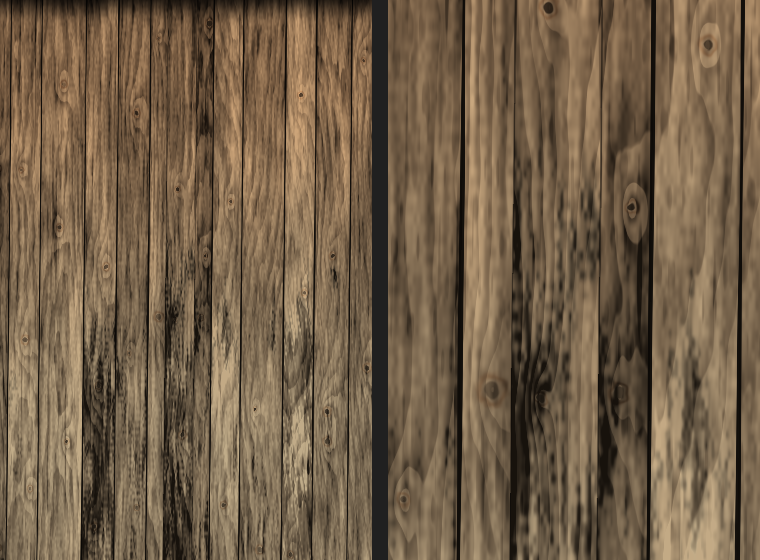
Left, the full canvas; right, a detail of the centre.
A Shadertoy shader for this texture:

```glsl
// Weathered wall of upright boards, brown at the top and grey with dark stains below.
// Each board gets contour-line grain from stretched noise, bent around scattered knots,
// then fibres, cracks, stains, dark seams and a shadow along the top.

const int SEAMS = 12;
const float EDGE[12] = float[12](0.024, 0.107, 0.226, 0.313, 0.399, 0.445,
                                 0.523, 0.569, 0.649, 0.763, 0.845, 0.940);
const float TONE[13] = float[13](0.52, 0.61, 0.59, 0.60, 0.53, 0.56, 0.53,
                                 0.40, 0.68, 0.56, 0.78, 0.60, 0.60);
const float STAIN[13] = float[13](0.0, 0.2, 0.1, 0.85, 0.55, 0.15, 1.0,
                                  0.5, 0.4, 0.4, 0.95, 0.25, 0.2);
const float SLANT = 0.015;          // sideways lean of the boards over the height
const float SEAM_WIDTH = 0.0018;    // half width of an open gap
const float FAINT_WIDTH = 0.0007;   // half width of a tight joint
const int KNOTS = 4;                // knot slots per board
const float KNOT_CHANCE = 0.78;
const float RING_COUNT = 8.0;
const float RING_SLOPE = 38.0;      // rings across the canvas where the grain is straight
const vec3 DARK = vec3(0.09, 0.07, 0.05);
const vec3 MIDDLE = vec3(0.43, 0.365, 0.29);
const vec3 PALE = vec3(0.76, 0.675, 0.55);
const vec3 WARM = vec3(1.06, 0.95, 0.85);
const vec3 COOL = vec3(0.99, 1.00, 0.98);

float hash(vec2 p) {
    return fract(sin(dot(p, vec2(127.1, 311.7))) * 43758.5453);
}

float noise(vec2 p) {
    vec2 i = floor(p), f = fract(p);
    f = f * f * (3.0 - 2.0 * f);
    return mix(mix(hash(i), hash(i + vec2(1, 0)), f.x),
               mix(hash(i + vec2(0, 1)), hash(i + vec2(1, 1)), f.x), f.y);
}

float fbm(vec2 p) {
    float sum = 0.0, amp = 0.53;
    for (int i = 0; i < 4; i++) {
        sum += amp * noise(p);
        p = p * 2.03 + 17.3;
        amp *= 0.5;
    }
    return sum;
}

void mainImage(out vec4 fragColor, in vec2 fragCoord) {
    float px = 1.0 / iResolution.x;
    float height = iResolution.y * px;
    vec2 p = fragCoord * px;
    float v = p.y / height;
    float side = abs(p.x - 0.5) * 2.0;
    p.x -= SLANT * (v - 0.5) + 0.001 * (noise(vec2(p.y * 7.0, 3.0)) - 0.5);

    // Find the board and its seams, whose gaps open and close along the height
    int board = 0;
    float left = -0.06, right = 1.04, seam = 0.0, edgeDist = 1.0;
    for (int i = 0; i < SEAMS; i++) {
        float d = abs(p.x - EDGE[i]);
        bool faint = i == 5 || i == 6;
        float open = 0.6 + 0.75 * noise(vec2(p.y * 6.0, float(i) * 9.0));
        float w = (faint ? FAINT_WIDTH : SEAM_WIDTH) * open;
        float line = 1.0 - smoothstep(w - 0.5 * px, w + 0.5 * px, d);
        seam = max(seam, line * (faint ? 0.5 : 1.0));
        edgeDist = min(edgeDist, d);
        if (p.x >= EDGE[i]) { board = i + 1; left = EDGE[i]; }
        else right = min(right, EDGE[i]);
    }
    float id = float(board);
    vec2 q = p + vec2(id * 3.71, id * 5.13);

    // Knots: rings that bend the grain, with a dark heart and a rim
    float bend = 0.0, heart = 0.0, rim = 0.0;
    for (int k = 0; k < KNOTS; k++) {
        vec2 key = vec2(id + 1.0, float(k) + 20.0);
        if (hash(key) > KNOT_CHANCE) continue;
        vec2 centre = vec2(mix(left, right, 0.25 + 0.5 * hash(key + 31.0)),
                           (float(k) + hash(key + 57.0)) / float(KNOTS) * height);
        float radius = mix(0.004, 0.009, hash(key + 83.0));
        vec2 o = p - centre;
        float d = length(o * vec2(1.0, 0.9)) + 0.003 * (noise(q * 180.0) - 0.5);
        bend += 3.0 * exp(-length(o * vec2(1.0, 0.4)) / (radius * 2.4));
        float depth = mix(0.4, 1.0, hash(key + 91.0));
        heart += depth * (1.0 - smoothstep(radius * 0.55, radius * 0.85, d));
        float r = (d - radius * 1.25) / (radius * 0.3);
        rim += exp(-r * r);
    }

    // Growth rings: contours of stretched noise with a slow rise and a sharp dark edge
    float field = RING_COUNT * noise(q * vec2(10.0, 1.5)) + q.x * RING_SLOPE
                + 0.8 * noise(q * vec2(28.0, 6.0)) + bend
                + 0.35 * noise(q * vec2(150.0, 22.0));
    float spread = min(fwidth(field), 1.0);
    float t = fract(field);
    float rings = 0.45 - smoothstep(0.25, 0.9, t) * (1.0 - smoothstep(1.0 - max(spread, 0.08), 1.0, t));
    rings *= 1.0 - smoothstep(0.35, 0.8, spread);
    rings *= 0.35 + 1.1 * noise(q * vec2(14.0, 4.0) + 9.0);

    // Fibres, short pores, worn patches and cracks
    float fibre = noise(q * vec2(210.0, 9.0)) + 0.7 * noise(q * vec2(120.0, 16.0)) - 0.85;
    float pores = smoothstep(0.62, 0.85, noise(q * vec2(260.0, 30.0) + 5.0));
    float wear = fbm(q * vec2(19.0, 3.2)) - 0.5;
    float speckle = noise(q * vec2(330.0, 110.0)) - 0.5;
    float crack = smoothstep(0.84, 0.92, noise(q * vec2(170.0, 4.5)));

    // Tone of the board by height, then the details
    float tone = TONE[board] + 0.12 - 0.16 * smoothstep(0.55, 1.0, v)
               - 0.06 * (1.0 - smoothstep(0.0, 0.35, v));
    tone += 0.66 * wear + 0.22 * rings + 0.24 * fibre + 0.14 * speckle;
    tone -= 0.22 * crack + 0.13 * pores + 0.10 * rim;

    // Dark weather stains on the lower part, ragged along the fibres
    float low = STAIN[board] * (1.0 - smoothstep(0.25, 0.68, v));
    float stain = smoothstep(0.38, 0.74, low * 0.72
                + 1.1 * (fbm(q * vec2(24.0, 5.0) + 40.0) - 0.5) - 0.26 * fibre - 0.2 * speckle);
    tone -= 0.36 * stain;
    tone -= 0.12 * exp(-edgeDist / 0.003) + 0.06 * side * side;
    tone = clamp(mix(tone, 0.05, clamp(heart, 0.0, 1.0) * 0.85), 0.0, 1.0);

    // Colour ramp, warm above and cool below
    vec3 col = mix(DARK, MIDDLE, smoothstep(0.0, 0.5, tone) * 0.4 + min(tone * 2.0, 1.0) * 0.6);
    col = mix(col, PALE, clamp(tone * 2.0 - 1.0, 0.0, 1.0));
    col *= mix(COOL, WARM, clamp(smoothstep(0.15, 0.95, v) + 0.4 * wear - 0.6 * stain, 0.0, 1.0));
    col = mix(col, col * vec3(1.06, 0.92, 0.80), clamp(rim, 0.0, 1.0) * 0.5);

    // Seams and the shadow along the top
    col = mix(col, DARK * 0.45, seam * 0.94);
    col *= mix(0.2, 1.0, smoothstep(-0.01, 0.045, 1.0 - v + 0.02 * wear));
    fragColor = vec4(col, 1.0);
}
```
